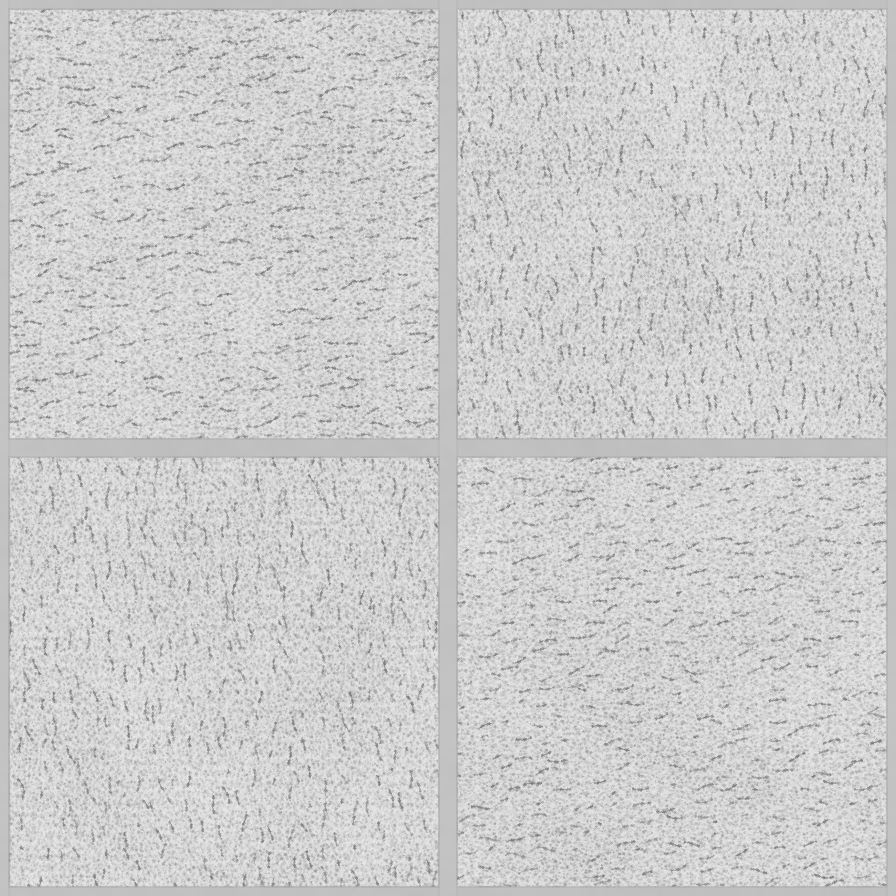
Reproduce this texture procedurally as a WebGL 1 fragment shader.

```glsl
precision highp float;
// Suspended ceiling: 2 by 2 fissured mineral panels, grain turned in turn, in a grey metal grid.

uniform vec2 u_resolution;

#define TILES 2.0
#define BAR_HALF 0.0205                  // half bar width, in panels
#define FISSURE_GRID vec2(17.0, 27.0)    // fissure cells per panel
#define FISSURE_HALF 0.0024              // half fissure width
#define FISSURE_TILT 0.12
#define PIT_GRID 80.0                    // pit cells per panel
#define PIT_RADIUS 0.0037
#define PANEL_COLOR vec3(0.867)
#define PIT_COLOR vec3(0.59)
#define FISSURE_COLOR vec3(0.49)
#define BAR_COLOR vec3(0.752)
#define SEAM_COLOR vec3(0.62)

vec2 hash2(vec2 p) {
  vec3 h = fract(p.xyx * vec3(0.1031, 0.1030, 0.0973));
  h += dot(h, h.yzx + 33.33);
  return fract((h.xx + h.yz) * h.zy);
}

// Soft cloudiness from layered sines, about -1 to 1
float mottle(vec2 p) {
  float sum = 0.0;
  float gain = 0.5;
  for (int i = 0; i < 4; i++) {
    sum += gain * sin(p.x + 1.7 * sin(p.y)) * sin(p.y + 1.3 * sin(p.x * 0.8));
    p = mat2(1.5, 1.1, -1.1, 1.5) * p + 2.3;
    gain *= 0.65;
  }
  return sum;
}

// Pinholes: the darkest jittered dot near p
float pits(vec2 p, float grid, float radius, vec2 seed, float px) {
  vec2 cell = floor(p * grid);
  float cover = 0.0;
  for (int j = -1; j <= 1; j++) {
    for (int i = -1; i <= 1; i++) {
      vec2 id = cell + vec2(float(i), float(j));
      vec2 jitter = hash2(id + seed);
      vec2 size = hash2(id + seed + 151.0);
      vec2 offset = p - (id + jitter) / grid;
      offset.x *= mix(0.6, 1.0, size.y);
      float d = length(offset) - radius * mix(0.3, 1.0, size.x);
      cover = max(cover, mix(0.4, 1.0, size.y) * (1.0 - smoothstep(-px, px, d)));
    }
  }
  return cover;
}

// Short wavy cracks that run along x, with ragged width
float fissures(vec2 p, vec2 seed, float px) {
  vec2 cell = floor(p * FISSURE_GRID);
  float cover = 0.0;
  for (int j = -1; j <= 1; j++) {
    for (int i = -1; i <= 1; i++) {
      vec2 id = cell + vec2(float(i), float(j));
      vec2 jitter = hash2(id + seed + 37.0);
      vec2 shape = hash2(id + seed + 211.0);
      vec2 look = hash2(id + seed + 307.0);
      float angle = FISSURE_TILT + (shape.x - 0.5) * 0.6;
      float phase = 6.28 * look.x;
      vec2 s = p - (id + 0.1 + 0.8 * jitter) / FISSURE_GRID;
      s = mat2(cos(angle), -sin(angle), sin(angle), cos(angle)) * s;
      s.y -= 0.0024 * sin(s.x * 110.0 + phase);
      float halfLength = mix(0.003, 0.021, shape.y);
      float width = FISSURE_HALF * (0.75 + 0.5 * sin(s.x * 380.0 + phase * 3.0));
      float d = length(vec2(max(abs(s.x) - halfLength, 0.0), s.y)) - width;
      float strength = mix(0.6, 1.0, look.y) * step(0.1, look.y);
      cover = max(cover, strength * (1.0 - smoothstep(-px, px, d)));
    }
  }
  return cover;
}

vec3 panel(vec2 p, vec2 tile, float px) {
  vec2 seed = tile * 97.0 + 11.0;
  // Quarter turn on every other panel
  vec2 q = mod(tile.x + tile.y, 2.0) < 0.5 ? vec2(p.y, 1.0 - p.x) : p;
  float cloud = mottle(q * 6.0 + seed);
  float grain = mottle(q * 270.0 + seed);
  vec3 color = PANEL_COLOR + 0.015 * cloud + 0.055 * grain;
  float wear = 0.82 - 0.2 * cloud;
  // Crumbled outlines
  vec2 rough = q + 0.0008 * sin(q.yx * 900.0 + 3.0 * sin(q * 410.0));
  float holes = max(pits(rough, PIT_GRID, PIT_RADIUS, seed, px),
                    0.75 * pits(rough, PIT_GRID * 1.4, PIT_RADIUS * 0.72, seed + 53.0, px));
  color = mix(color, PIT_COLOR, holes * wear);
  return mix(color, FISSURE_COLOR, fissures(rough, seed, px));
}

void main() {
  vec2 uv = gl_FragCoord.xy / u_resolution;
  float px = TILES / min(u_resolution.x, u_resolution.y);
  vec2 tile = floor(uv * TILES);
  vec2 p = fract(uv * TILES);
  vec2 toBar = min(p, 1.0 - p) - BAR_HALF;
  float edge = min(toBar.x, toBar.y);

  // Metal bars: uprights run through, cross bars butt against them
  vec3 bar = BAR_COLOR + 0.009 * mottle(uv * 14.0) + 0.007 * mottle(uv * 90.0);
  bar += 0.008 * (1.0 - smoothstep(-px, px, toBar.x));
  float butt = 1.0 - smoothstep(0.0, 1.5 * px, abs(toBar.x));
  bar = mix(bar, SEAM_COLOR, 0.25 * butt);

  // Uneven shadow line where the panel meets the bar
  float ragged = 0.5 + 0.3 * mottle(uv * 60.0);
  float seam = ragged * (1.0 - smoothstep(0.0, 1.6 * px, abs(edge)));

  vec3 color = mix(bar, panel(p, tile, px), smoothstep(-px, px, edge));
  gl_FragColor = vec4(mix(color, SEAM_COLOR, seam), 1.0);
}
```
